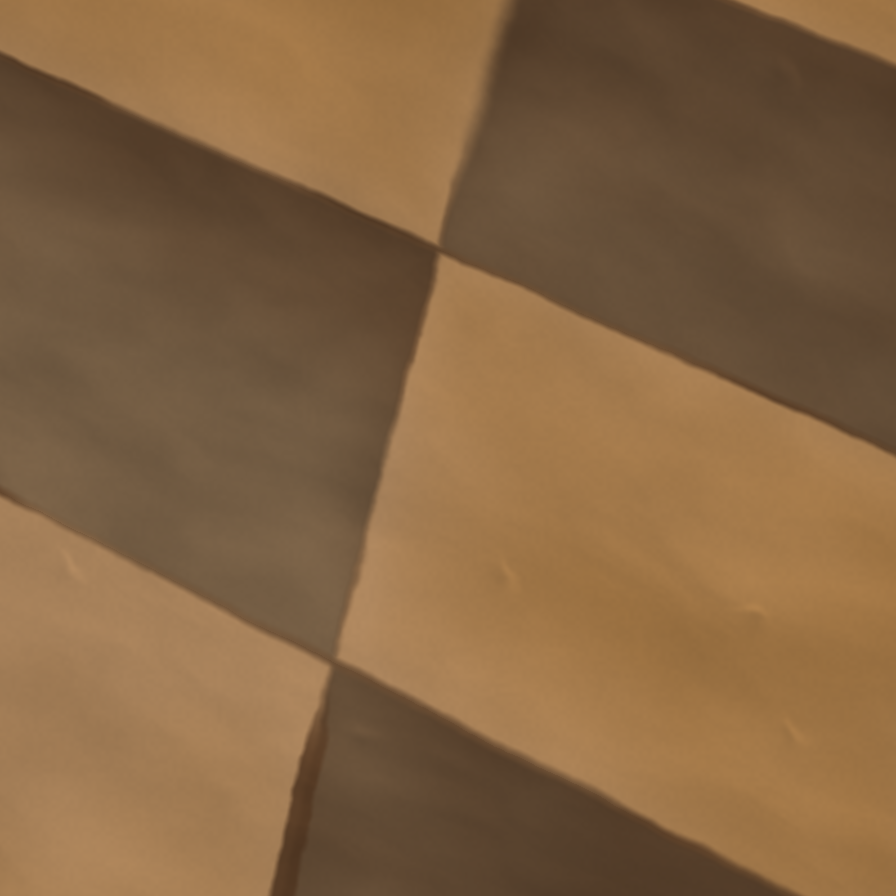
Write a WebGL 1 fragment shader that draws this texture.

```glsl
precision highp float;
// Worn checkerboard of ochre and umber clay tiles, seen at a slant with faint brown joints.

uniform vec2 u_resolution;

#define OCHRE vec3(0.615, 0.448, 0.258)
#define SAND vec3(0.650, 0.502, 0.350)
#define UMBER vec3(0.328, 0.240, 0.162)
#define ASH vec3(0.452, 0.362, 0.264)
#define JOINT vec3(0.315, 0.212, 0.130)
#define TILE_SIZE vec2(0.72, 0.43)
#define JOINT_HALF 0.0015
#define WIDE_JOINT_HALF 0.0110
#define EDGE_SOFT 0.0065
#define WOBBLE 0.008
#define NICK_GRID 4.0
#define NICK_STRENGTH 0.10

float hash(vec2 p) {
  p = fract(p * vec2(0.1031, 0.1137));
  p += dot(p, p.yx + 33.33);
  return fract((p.x + p.y) * p.x * 17.3);
}

float noise(vec2 p) {
  vec2 i = floor(p), f = fract(p);
  f = f * f * (3.0 - 2.0 * f);
  return mix(mix(hash(i), hash(i + vec2(1, 0)), f.x),
             mix(hash(i + vec2(0, 1)), hash(i + vec2(1, 1)), f.x), f.y);
}

float fbm(vec2 p) {
  float sum = 0.0, amp = 0.5;
  for (int i = 0; i < 4; i++) {
    sum += amp * noise(p);
    p = mat2(1.6, 1.2, -1.2, 1.6) * p + 7.3;
    amp *= 0.5;
  }
  return sum;
}

// Column and row position on the slanted, receding floor
vec2 floorCoord(vec2 p) {
  float col = (p.x - 0.314 - 0.22 * p.y - 0.034 * p.y * p.y) / TILE_SIZE.x;
  float t = (p.y + 0.573 * p.x) / (1.0 + 0.14 * p.x) - 0.451;
  return vec2(col, t / (0.557 - 0.144 * t));
}

// Short pale dents, at most one in each cell
float nicks(vec2 p) {
  vec2 cell = floor(p * NICK_GRID);
  vec2 jitter = vec2(hash(cell + 11.0), hash(cell + 27.0));
  vec2 q = (fract(p * NICK_GRID) - 0.25 - 0.5 * jitter) / NICK_GRID;
  float angle = 1.2 * hash(cell + 43.0) - 1.3;
  q = vec2(cos(angle) * q.x + sin(angle) * q.y, cos(angle) * q.y - sin(angle) * q.x);
  q.y += 0.014 * (noise(p * 45.0) - 0.5);
  float mark = exp(-dot(q * vec2(55.0, 150.0), q * vec2(55.0, 150.0)));
  float shade = exp(-dot((q + vec2(0.0, 0.009)) * 80.0, (q + vec2(0.0, 0.009)) * 80.0));
  return (mark - 0.5 * shade) * step(0.55, hash(cell + 61.0));
}

void main() {
  vec2 p = gl_FragCoord.xy / u_resolution;

  // Hand-cut edges, blurred more along the far column
  vec2 wobble = vec2(fbm(p * 24.0 + 3.0), fbm(p * 14.0 + 40.0)) - 0.47;
  vec2 grid = floorCoord(p + WOBBLE * wobble * vec2(1.7, 0.8));
  vec2 tile = floor(grid);
  vec2 f = fract(grid);
  vec2 toEdge = min(f, 1.0 - f) * TILE_SIZE;
  float far = smoothstep(1.05, 1.35, grid.y);
  vec2 soft = EDGE_SOFT * vec2(0.9 + 1.6 * far, 0.8 + 0.5 * noise(p * 5.0));
  vec2 parity = 1.0 - 2.0 * mod(tile, 2.0);
  vec2 wave = parity * sin(1.5708 * clamp(toEdge / soft, 0.0, 1.0));
  float lightTile = 0.5 + 0.5 * wave.x * wave.y;

  // Smears drawn out along the rows
  vec2 along = vec2(0.88 * p.x + 0.47 * p.y, 0.88 * p.y - 0.47 * p.x);
  along = vec2(0.88 * p.x - 0.47 * p.y, 0.47 * p.x + 0.88 * p.y);
  float cloud = fbm(along * vec2(3.0, 5.5) + 1.7) - 0.48;
  float smear = fbm(along * vec2(6.0, 15.0) + 2.0 * cloud + 19.0) - 0.48;
  float rim = exp(-min(toEdge.x, toEdge.y) * 22.0);

  // Soft light falling on the left, and on the near side of each dark tile
  vec2 q = p - vec2(0.10, 0.38);
  float sheen = exp(-dot(q * q, vec2(5.5, 4.0)));
  float nearSide = 0.55 * (0.62 - f.y);

  vec3 pale = mix(OCHRE, SAND, clamp(sheen + 0.5 * rim + 0.7 * cloud, 0.0, 1.0));
  pale *= 1.0 + 0.15 * smear + 0.14 * cloud;
  float ash = 0.24 + 0.7 * sheen + nearSide - 0.3 * rim + 1.1 * cloud;
  vec3 dark = mix(UMBER, ASH, clamp(ash, 0.0, 1.0));
  dark *= 1.0 + 0.24 * smear;
  vec3 color = mix(dark, pale, lightTile);
  color *= 1.0 + 0.04 * (hash(tile + 9.0) - 0.5);
  color *= 1.0 + NICK_STRENGTH * nicks(p);

  // Joints: broken and faint, opening wide in the nearest column gap
  float openGap = 1.0 - smoothstep(-0.22, 0.0, grid.y);
  vec2 halfWidth = vec2(mix(JOINT_HALF, WIDE_JOINT_HALF, openGap), JOINT_HALF);
  vec2 line = 1.0 - smoothstep(halfWidth - 0.002, halfWidth + EDGE_SOFT, toEdge);
  float wear = smoothstep(0.15, 0.75, noise(along * 8.0 + 5.0));
  line.x *= mix(0.45 * wear * (1.0 - far), 0.9, openGap);
  line.y *= 0.3 + 0.5 * wear;
  color = mix(color, JOINT * (1.0 + 0.5 * smear), max(line.x, line.y));

  // Fine grain
  color *= 1.0 + 0.02 * (noise(p * 200.0) - 0.5);
  gl_FragColor = vec4(color, 1.0);
}
```
